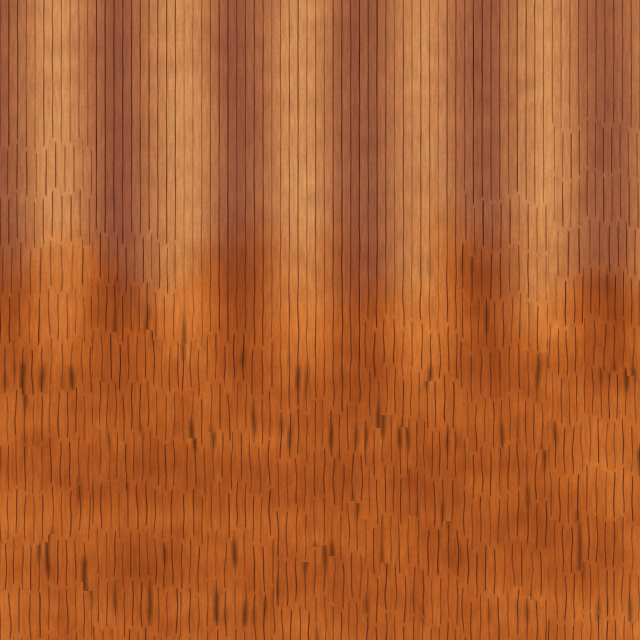
Write a WebGL 1 fragment shader that draws this texture.

```glsl
precision highp float;
// Narrow vertical wood planks with pale and dark bands, turning warm and broken toward the bottom.

uniform vec2 u_resolution;

const float PLANKS = 73.0;           // planks across
const float BAND_PERIOD = 0.19;      // width of one pale and dark pair
const float BAND_CENTER = 0.471;     // middle of the central pale band
const float SEAM_HALF_WIDTH = 0.065; // in plank widths
const float SECTIONS = 7.0;          // groups of planks that break together
const float BREAK_RATE = 13.0;       // break rows per canvas height
const float BREAK_SHIFT = 1.4;       // sideways slip at a break, in planks
const float GRAIN = 0.10;

const vec3 TAN_DARK = vec3(0.57, 0.32, 0.22);
const vec3 TAN_MID = vec3(0.71, 0.44, 0.27);
const vec3 TAN_LIGHT = vec3(0.83, 0.57, 0.35);
const vec3 WARM_DARK = vec3(0.58, 0.26, 0.10);
const vec3 WARM_MID = vec3(0.71, 0.36, 0.14);
const vec3 WARM_LIGHT = vec3(0.82, 0.47, 0.21);
const vec3 SEAM_COLOR = vec3(0.27, 0.11, 0.07);

float hash(vec2 p) {
  p = fract(p * vec2(0.1031, 0.1137));
  p += dot(p, p.yx + 33.33);
  return fract((p.x + p.y) * p.x * 17.0 + p.y * 43.0);
}

vec2 gradient(vec2 cell) {
  float angle = 6.2832 * hash(cell + 51.0);
  return vec2(cos(angle), sin(angle));
}

// Gradient noise, roughly -0.7 to 0.7
float noise(vec2 p) {
  vec2 i = floor(p), f = fract(p);
  vec2 u = f * f * f * (f * (f * 6.0 - 15.0) + 10.0);
  float a = dot(gradient(i), f);
  float b = dot(gradient(i + vec2(1.0, 0.0)), f - vec2(1.0, 0.0));
  float c = dot(gradient(i + vec2(0.0, 1.0)), f - vec2(0.0, 1.0));
  float d = dot(gradient(i + 1.0), f - 1.0);
  return mix(mix(a, b, u.x), mix(c, d, u.x), u.y);
}

vec3 ramp(vec3 dark, vec3 mid, vec3 light, float tone) {
  return mix(mix(dark, mid, clamp(tone * 2.0, 0.0, 1.0)),
             light, clamp(tone * 2.0 - 1.0, 0.0, 1.0));
}

// Break row at a point; the whole part is its index, the fraction its height
float breakRow(float x, float depth) {
  float plank = floor(x * PLANKS + 0.5);
  float section = (floor(plank * SECTIONS / PLANKS) + 0.5) / SECTIONS;
  float fromCenter = (section - 0.47) / 0.25;
  float start = 0.2 + 0.42 * exp(-fromCenter * fromCenter);
  start += 0.07 * (hash(vec2(section * 90.0, 4.0)) - 0.5);
  float ragged = 0.028 * hash(vec2(plank, 7.0));
  return max((depth - start - ragged) * BREAK_RATE + 1.0, 0.5);
}

void main() {
  vec2 uv = gl_FragCoord.xy / u_resolution;
  float depth = 1.0 - uv.y;
  float lower = smoothstep(0.3, 0.6, depth);

  // Planks, slipping sideways at each break
  float rowPos = breakRow(uv.x, depth);
  float row = floor(rowPos);
  float slip = BREAK_SHIFT * noise(vec2(uv.x * 5.0, row * 7.37 + 0.4)) * step(0.5, row);
  float phase = uv.x * PLANKS + slip;
  float seam = floor(phase + 0.5);
  phase += (0.05 + 0.2 * lower) * noise(vec2(seam * 3.7 + 0.3, uv.y * 22.0));
  float plankTone = hash(vec2(floor(phase), row + 11.0)) - 0.5;

  // Broad bands that fade with depth, then soft patches
  float band = cos(6.2832 * (uv.x - BAND_CENTER + 0.012 * noise(uv * 5.0)) / BAND_PERIOD);
  float bandFade = 1.0 - smoothstep(0.42, 0.72, depth);
  float patches = noise(uv * vec2(7.0, 9.0) + 3.0) + 0.5 * noise(uv * vec2(16.0, 24.0));
  float sides = smoothstep(0.36, 0.5, abs(uv.x - 0.5)) * smoothstep(0.5, 0.75, depth);
  float tone = 0.5 + 0.4 * band * bandFade + 0.13 * plankTone;
  tone += patches * mix(0.1, 0.38, lower) + 0.25 * sides;
  tone -= 0.12 * smoothstep(0.62, 0.8, depth) * (1.0 - smoothstep(0.88, 0.95, depth));

  // Crosswise ripple, strongest in the pale bands
  tone += (0.08 + 0.08 * max(band, 0.0)) * noise(uv * vec2(22.0, 34.0) + 9.0);

  float warm = smoothstep(0.3, 0.52, depth + 0.13 * noise(uv * vec2(8.0, 6.0) + 20.0));
  vec3 color = mix(ramp(TAN_DARK, TAN_MID, TAN_LIGHT, tone),
                   ramp(WARM_DARK, WARM_MID, WARM_LIGHT, tone), warm);

  // Wood grain
  float grain = noise(uv * vec2(230.0, 34.0)) + 0.6 * noise(uv * vec2(310.0, 170.0));
  color *= 1.0 + GRAIN * grain;

  // Dark stains drawn out along the seams
  float seamDist = abs(phase - seam);
  float stain = smoothstep(0.22, 0.5, noise(vec2(seam * 0.73 + 0.2, uv.y * 11.0)));
  color *= 1.0 - 0.3 * stain * lower * (1.0 - smoothstep(0.1, 0.5, seamDist));

  // Seams, uneven in strength and tapering at breaks
  float pixel = PLANKS / u_resolution.x;
  float line = clamp((SEAM_HALF_WIDTH - seamDist) / pixel + 0.5, 0.0, 1.0);
  float rowEdge = min(fract(rowPos), 1.0 - fract(rowPos));
  float strength = 0.4 + 0.4 * hash(vec2(seam, row + 2.0)) - 0.12 * band * bandFade;
  strength *= 0.85 + 0.4 * noise(vec2(seam * 1.9, uv.y * 16.0));
  color = mix(color, SEAM_COLOR, line * strength * smoothstep(0.0, 0.08, rowEdge));

  gl_FragColor = vec4(color, 1.0);
}
```
